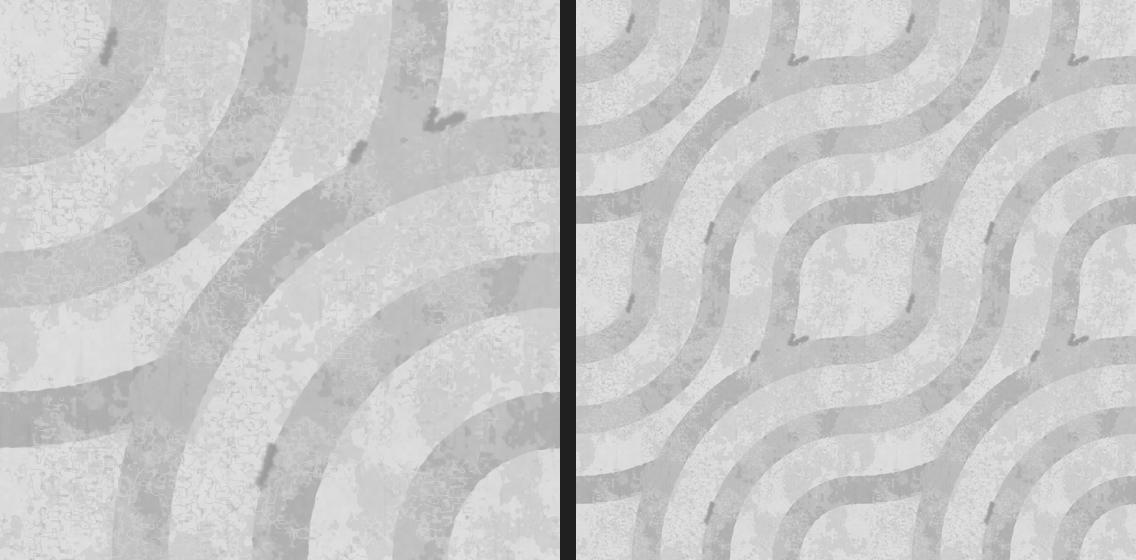
Left, the tile; right, the same tile 2 across and 2 down.
Write a Shadertoy shader that draws this pattern.

```glsl
// Weathered pale plaster with overlapping quarter-circle bands, seamless on all sides.

const float RING_STEP   = 0.25;   // spacing of the band radii
const float RING_COUNT  = 3.0;
const float BAND_HALF   = 0.05;
const float EDGE_CHIP   = 0.004;  // roughness of the band edges
const float RAGGED      = 0.20;   // fine break-up of the worn patches
const float CRACK_WIDTH = 0.085;
const float SMUDGE_SIZE = 0.011;

const vec3 PLASTER      = vec3(0.868);
const vec3 PLASTER_WORN = vec3(0.812);
const vec3 BAND         = vec3(0.748);
const vec3 BAND_DARK    = vec3(0.700);
const vec3 SMUDGE       = vec3(0.590);

// Smudges: centre x, centre y, angle, half length
const int SMUDGE_COUNT = 5;
const vec4 SMUDGES[SMUDGE_COUNT] = vec4[](
    vec4(0.195, 0.917, 1.25, 0.026),
    vec4(0.638, 0.729, 1.00, 0.016),
    vec4(0.798, 0.781, 0.40, 0.026),
    vec4(0.771, 0.786, 1.35, 0.013),
    vec4(0.476, 0.167, 1.25, 0.032));

float hash(vec2 p) {
    return fract(sin(dot(p, vec2(127.1, 311.7))) * 43758.5453);
}

// Value noise that wraps after a whole number of cells
float wrapNoise(vec2 uv, vec2 period, float seed) {
    vec2 p = uv * period;
    vec2 cell = floor(p);
    vec2 f = p - cell;
    f = f * f * (3.0 - 2.0 * f);
    vec2 a = mod(cell, period) + seed;
    vec2 b = mod(cell + 1.0, period) + seed;
    return mix(mix(hash(a), hash(vec2(b.x, a.y)), f.x),
               mix(hash(vec2(a.x, b.y)), hash(b), f.x), f.y);
}

float wrapFbm(vec2 uv, vec2 period, int octaves, float seed) {
    float sum = 0.0, total = 0.0, weight = 1.0;
    for (int i = 0; i < octaves; i++) {
        sum += weight * wrapNoise(uv, period, seed + float(i) * 17.0);
        total += weight;
        weight *= 0.7;
        period *= 2.0;
    }
    return sum / total;
}

// Signed distance to the concentric bands around a corner
float ringDistance(float d) {
    float ring = clamp(round(d / RING_STEP), 1.0, RING_COUNT);
    return abs(d - ring * RING_STEP) - BAND_HALF;
}

// The lower right arcs lie over the upper left ones
float bandDistance(vec2 uv) {
    float under = length(uv - vec2(0.0, 1.0));
    float over = length(uv - vec2(1.0, 0.0));
    float hidden = RING_COUNT * RING_STEP - over;
    return min(ringDistance(over), max(ringDistance(under), hidden));
}

float smudgeDistance(vec2 uv) {
    float nearest = 1.0;
    for (int i = 0; i < SMUDGE_COUNT; i++) {
        vec4 s = SMUDGES[i];
        vec2 p = fract(uv - s.xy + 0.5) - 0.5;
        vec2 axis = vec2(cos(s.z), sin(s.z));
        p -= axis * clamp(dot(p, axis), -s.w, s.w);
        nearest = min(nearest, length(p));
    }
    return nearest;
}

void mainImage(out vec4 fragColor, in vec2 fragCoord) {
    vec2 uv = fragCoord / iResolution.xy;
    float aa = 1.0 / min(iResolution.x, iResolution.y);

    // Wear layers
    float cloud  = wrapFbm(uv, vec2(4.0), 3, 3.0);
    float grain  = wrapFbm(uv, vec2(90.0, 80.0), 2, 131.0);
    float streak = wrapFbm(uv, vec2(96.0, 9.0), 2, 197.0);
    float ragged = RAGGED * (grain - 0.5) + 0.08 * (streak - 0.5);
    float patches = wrapFbm(uv, vec2(9.0, 8.0), 5, 41.0) + ragged;
    float flakes = wrapFbm(uv, vec2(11.0, 10.0), 5, 83.0);
    float worn   = smoothstep(0.49, 0.535, patches);
    float flaked = smoothstep(0.53, 0.57, flakes - ragged);

    // Fine curling cracks and flecks, gathered where the surface is flaking
    float crumbly = smoothstep(0.40, 0.54, flakes);
    float curl = wrapFbm(uv, vec2(72.0, 66.0), 2, 251.0);
    float crack = crumbly * (1.0 - smoothstep(0.02, CRACK_WIDTH, abs(curl - 0.5)));
    float fleck = crumbly * smoothstep(0.68, 0.78, wrapNoise(uv, vec2(150.0, 130.0), 307.0));

    // Plaster
    vec3 plaster = mix(PLASTER, PLASTER_WORN, worn);
    plaster = mix(plaster, PLASTER, 0.60 * crack * worn);
    plaster = mix(plaster, BAND, 0.42 * crack * (1.0 - worn) + 0.45 * fleck);

    // Painted bands
    vec3 paint = mix(BAND_DARK, BAND, smoothstep(0.43, 0.50, patches));
    paint = mix(paint, PLASTER_WORN, 0.30 * flaked);
    paint = mix(paint, PLASTER_WORN, max(0.75 * crack, 0.55 * fleck));
    float edge = bandDistance(uv) + EDGE_CHIP * (grain - 0.5);
    vec3 color = mix(paint, plaster, smoothstep(-aa, aa, edge));

    // Soft tone drift, grain and vertical streaks
    color += 0.04 * (cloud - 0.5) + 0.03 * (grain - 0.5);
    color -= 0.018 * smoothstep(0.68, 0.85, streak);

    // Dark smudges
    float blot = smudgeDistance(uv) + 0.012 * (grain - 0.5);
    float soft = 1.0 - smoothstep(0.25 * SMUDGE_SIZE, 1.3 * SMUDGE_SIZE, blot);
    fragColor = vec4(clamp(mix(color, SMUDGE, 0.85 * soft), 0.0, 1.0), 1.0);
}
```
